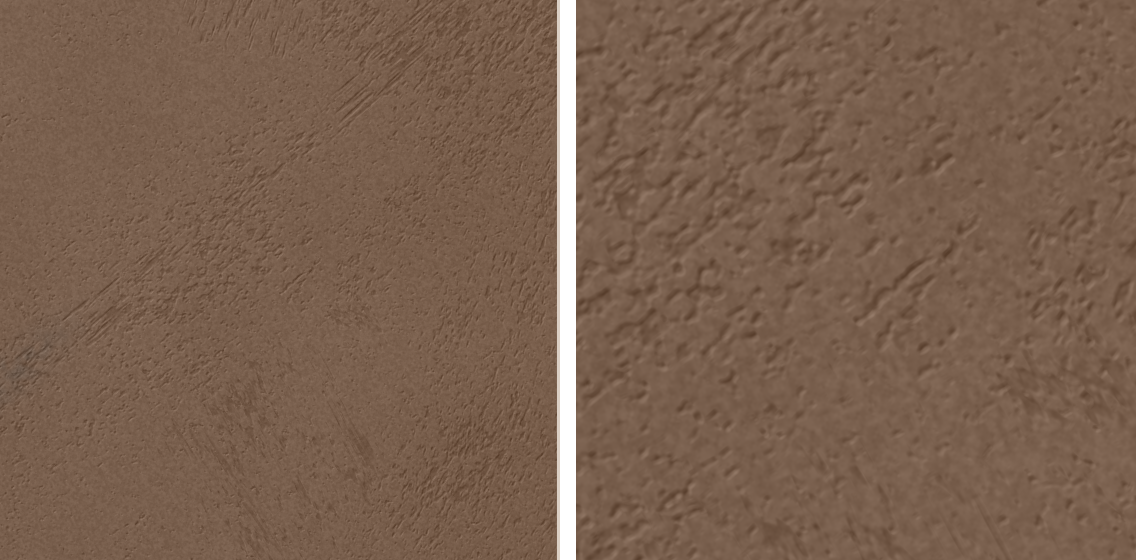
Left, the full canvas; right, a detail of the centre.
Reproduce this texture procedurally as a three.js fragment shader.

```glsl
// Brown trowelled plaster: pitted, scratched strokes over a smooth matt ground.
varying vec2 vUv;

const vec3 PLASTER = vec3(0.477, 0.376, 0.306);
const vec3 WARM_SHIFT = vec3(-0.006, -0.010, -0.014);
const vec3 GREY_SHIFT = vec3(-0.045, -0.005, 0.020);
const vec3 MARGIN = vec3(0.86, 0.81, 0.77);
const vec2 TO_LIGHT = vec2(-0.0010, 0.0012);
const float PIT_CELLS = 185.0;
const float GRAIN_CELLS = 250.0;
const float CLUMP_CELLS = 21.0;
const float SPARSE_CUT = 0.88;
const float DENSE_CUT = 0.36;
const float PIT_SLOPE = 0.31;
const float RIM_CONTRAST = 0.074;
const float PIT_DARKNESS = 0.041;
const float GRAIN_CONTRAST = 0.080;
const float CLOUD_CONTRAST = 0.020;
const float MARGIN_START = 0.9945;

float hash(vec2 p) {
  vec3 q = fract(p.xyx * vec3(0.1031, 0.1030, 0.0973));
  q += dot(q, q.yzx + 33.33);
  return fract((q.x + q.y) * q.z);
}

float noise(vec2 p) {
  vec2 cell = floor(p);
  vec2 f = fract(p);
  f = f * f * (3.0 - 2.0 * f);
  float low = mix(hash(cell), hash(cell + vec2(1.0, 0.0)), f.x);
  float high = mix(hash(cell + vec2(0.0, 1.0)), hash(cell + 1.0), f.x);
  return mix(low, high, f.y);
}

float fbm(vec2 p) {
  return 0.66 * noise(p) + 0.34 * noise(p * 1.93 + 17.3);
}

vec2 turn(vec2 p, float angle) {
  float c = cos(angle);
  float s = sin(angle);
  return vec2(c * p.x + s * p.y, c * p.y - s * p.x);
}

// Pits of one trowel stroke, stretched along its direction.
float stroke(vec2 p, vec2 centre, float angle, vec2 size, float stretch, float roughness) {
  vec2 q = turn(p - centre, angle);
  vec2 fade = 1.0 - smoothstep(vec2(0.35), vec2(1.0), abs(q) / size);
  float clump = fbm(q * CLUMP_CELLS * vec2(0.6, 1.0) + centre * 91.0);
  float cover = roughness * fade.x * fade.y * mix(0.35, 1.55, clump);
  float threshold = mix(SPARSE_CUT, DENSE_CUT, cover);
  float body = fbm(q * PIT_CELLS * vec2(1.0 / stretch, 1.0) + centre * 370.0);
  return smoothstep(threshold, threshold + PIT_SLOPE, body);
}

// Depth of the surface, 0 where smooth and 1 in the deepest pits.
float pits(vec2 p) {
  p += 0.002 * (vec2(noise(p * 40.0), noise(p * 40.0 + 71.0)) - 0.5);
  // Stray pits and the broad diagonal sweep
  float d = stroke(p, vec2(0.5), 0.5, vec2(2.5), 1.3, 0.38);
  d = max(d, stroke(p, vec2(0.25, 0.44), 0.70, vec2(0.72, 0.30), 1.7, 0.66));
  d = max(d, stroke(p, vec2(0.15, 0.43), 0.70, vec2(0.36, 0.060), 6.0, 0.80));
  d = max(d, stroke(p, vec2(0.50, 0.70), 0.72, vec2(0.30, 0.045), 3.0, 0.72));
  d = max(d, stroke(p, vec2(0.69, 0.88), 0.72, vec2(0.26, 0.055), 12.0, 0.82));
  // Rough upper right and the sweep below it
  d = max(d, stroke(p, vec2(0.84, 1.0), 0.90, vec2(0.38, 0.42), 2.2, 0.84));
  d = max(d, stroke(p, vec2(0.44, 1.0), 1.25, vec2(0.13, 0.17), 4.5, 0.82));
  d = max(d, stroke(p, vec2(0.74, 0.64), 0.95, vec2(0.40, 0.080), 1.8, 0.68));
  // Crossing strokes at the bottom
  d = max(d, stroke(p, vec2(0.48, 0.18), -0.98, vec2(0.28, 0.25), 3.0, 0.76));
  d = max(d, stroke(p, vec2(0.60, 0.25), -1.05, vec2(0.17, 0.060), 13.0, 0.88));
  d = max(d, stroke(p, vec2(0.41, 0.13), -0.95, vec2(0.20, 0.060), 11.0, 0.86));
  d = max(d, stroke(p, vec2(0.64, 0.42), -0.90, vec2(0.09, 0.050), 2.5, 0.84));
  // Fine steep strokes down the right side
  d = max(d, stroke(p, vec2(0.94, 0.38), 1.20, vec2(0.66, 0.30), 2.2, 0.60));
  d = max(d, stroke(p, vec2(0.90, 0.05), 1.02, vec2(0.36, 0.36), 2.2, 0.70));
  return d;
}

void main() {
  vec2 p = vUv;

  // Light catches the rims that face it and leaves the hollows dark
  float rim = pits(p + TO_LIGHT) - pits(p - TO_LIGHT);
  float tone = RIM_CONTRAST * rim - PIT_DARKNESS * pits(p);

  // Fine grain and broad clouding
  tone += GRAIN_CONTRAST * (fbm(turn(p, 0.4) * GRAIN_CELLS) - 0.5);
  tone += CLOUD_CONTRAST * (fbm(p * 5.0 + 8.0) - 0.5);

  // Warmer right side, grey smear at the left end of the diagonal
  vec2 smear = turn(p - vec2(0.03, 0.34), 0.70) / vec2(0.12, 0.035);
  float grey = exp(-dot(smear, smear)) * fbm(p * 60.0);
  vec3 colour = PLASTER + tone;
  colour += WARM_SHIFT * smoothstep(0.4, 1.1, p.x) + GREY_SHIFT * grey;

  // Pale margin along the right edge
  colour = mix(colour, MARGIN, smoothstep(MARGIN_START - 0.001, MARGIN_START + 0.001, p.x));
  gl_FragColor = vec4(colour, 1.0);
}
```
